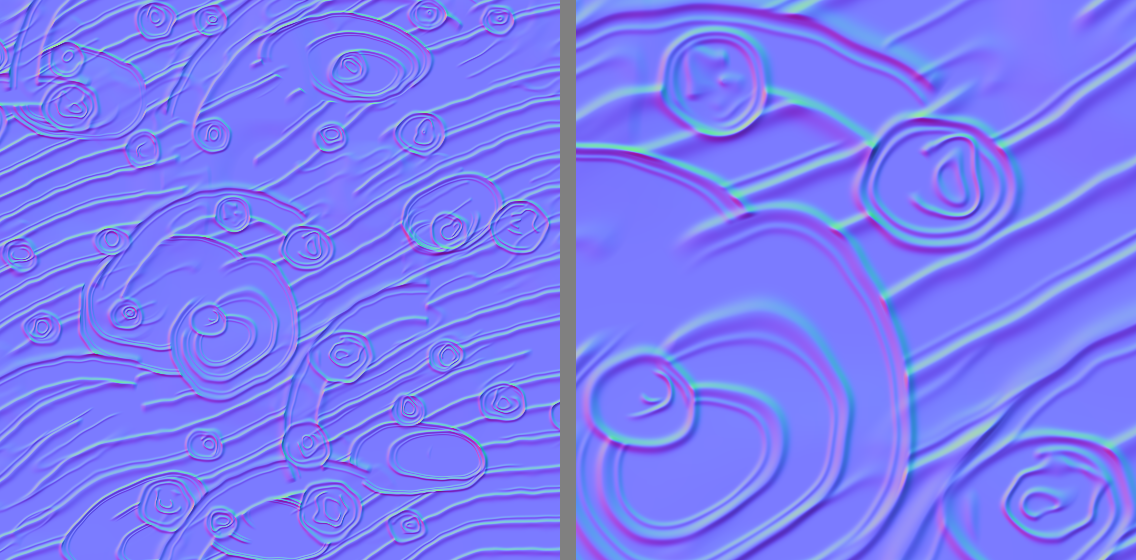
Left: the whole. Right: its middle third, enlarged.
Give the GLSL for this texture map, as a WebGL 2 fragment shader.

```glsl
#version 300 es
precision highp float;
// Normal map of swirling painted strokes, nested crescents, arches and ringed discs.

#define RELIEF 0.0033      // height of a stroke ridge
#define LINE 0.0027        // half width of a stroke ridge
#define STROKE_GAP 0.052   // distance between neighbouring strokes
#define SWIRLS 8
#define ARCHES 7
#define DISC_GRID 6.0      // disc cells across the canvas
#define DISC_SHARE 0.82    // share of cells holding a disc
#define SAMPLE_STEP 0.0009 // spacing of the slope samples
#define SIDE_SLOPE -0.75   // strength of the sideways slope, red facing left
#define EDGE_SHADE 0.42    // loss of blue on steep edges

uniform vec2 u_resolution;
out vec4 fragColor;

float hash(vec2 p) {
    vec3 q = fract(vec3(p.xyx) * 0.1031);
    q += dot(q, q.yzx + 33.33);
    return fract((q.x + q.y) * q.z);
}

vec2 hash2(vec2 p) {
    return vec2(hash(p + 17.3), hash(p + 61.7));
}

float noise(vec2 p) {
    vec2 i = floor(p), f = fract(p);
    f = f * f * (3.0 - 2.0 * f);
    return mix(mix(hash(i), hash(i + vec2(1, 0)), f.x),
               mix(hash(i + vec2(0, 1)), hash(i + 1.0), f.x), f.y);
}

float ridge(float d, float width) {
    return exp(-0.5 * d * d / (width * width));
}

float insideOf(float d) {
    return smoothstep(0.002, -0.002, d);
}

// Long tilted strokes, sharp above and softer below, some with a thin companion
float strokes(vec2 p) {
    float bend = 0.13 * noise(p * 2.3 + 4.0) + 0.035 * noise(p * 6.0);
    float v = (p.y - 0.62 * p.x + 0.20 * p.x * p.x + bend) / STROKE_GAP;
    float id = floor(v);
    float d = (fract(v) - 0.53 - 0.2 * (hash(vec2(id, 3.0)) - 0.5)) * STROKE_GAP;
    float reach = noise(vec2(p.x * 5.0, id * 7.3));
    float present = smoothstep(0.22, 0.27, reach);
    float companion = smoothstep(0.48, 0.55, reach) * ridge(d - 0.0105, 0.6 * LINE);
    return present * ridge(d, d > 0.0 ? LINE : 1.9 * LINE) + 0.3 * companion;
}

// Large tilted ovals holding off-centre rings
float addSwirls(float h, vec2 p) {
    for (int i = 0; i < SWIRLS; i++) {
        vec2 key = vec2(float(i), 9.0);
        vec2 cell = vec2(mod(float(i), 3.0), floor(float(i) / 3.0));
        vec2 center = (cell + 0.1 + 0.8 * hash2(key)) / 3.0;
        float radius = mix(0.09, 0.16, hash(key));
        float tilt = mix(-0.3, 0.8, hash(key + 5.0));
        vec2 q = mat2(cos(tilt), -sin(tilt), sin(tilt), cos(tilt)) * (p - center);
        q.y *= mix(1.1, 1.9, hash(key + 8.0));
        q += 0.05 * (vec2(noise(p * 9.0), noise(p * 9.0 + 30.0)) - 0.5);
        h *= 1.0 - insideOf(length(q) - radius);
        vec2 drift = radius * (hash2(key + 2.0) - 0.5) * 0.5;
        for (float k = 0.0; k < 3.0; k++) {
            float d = length(q - k * drift) - radius * (1.0 - 0.27 * k);
            float present = smoothstep(0.28, 0.36, noise(p * 6.0 + 13.0 * k));
            h += present * ridge(d, d > 0.0 ? LINE : 1.6 * LINE) * (1.0 - 0.12 * k);
            h += 0.3 * present * ridge(d + 0.010, 0.6 * LINE);
        }
    }
    return h;
}

// Smooth curved bands with ridged edges, soft towards the outside
float addArches(float h, vec2 p) {
    for (int i = 0; i < ARCHES; i++) {
        vec2 key = vec2(float(i), 41.0);
        vec2 center = vec2(fract(float(i) * 0.618 + 0.55), (float(i) + hash(key)) / float(ARCHES) - 0.12);
        vec2 q = p - center + 0.04 * (noise(p * 5.0) - 0.5);
        float r = length(q);
        float middle = mix(1.7, 2.7, hash(key + 3.0));
        float span = dot(q / max(r, 0.001), vec2(cos(middle), sin(middle)));
        float window = smoothstep(0.58, 0.61, span);
        float d = r - mix(0.18, 0.34, hash(key + 6.0));
        float halfWidth = mix(0.022, 0.036, hash(key + 7.0));
        float edge = abs(d) - halfWidth;
        h *= 1.0 - window * insideOf(edge);
        h += window * (1.0 * ridge(edge, edge > 0.0 ? 2.2 * LINE : LINE)
           + 0.3 * ridge(d - 0.55 * halfWidth, 0.6 * LINE));
    }
    return h;
}

// Scattered discs with wobbly rings and a scribbled core
float addDiscs(float h, vec2 p) {
    vec2 home = floor(p * DISC_GRID);
    for (int j = 0; j < 9; j++) {
        vec2 cell = home + vec2(j % 3, j / 3) - 1.0;
        if (hash(cell + 70.0) > DISC_SHARE) continue;
        vec2 q = p - (cell + 0.15 + 0.7 * hash2(cell + 80.0)) / DISC_GRID;
        q.y *= mix(0.95, 1.25, hash(cell + 90.0));
        float size = hash(cell + 100.0);
        float radius = mix(0.028, 0.056, size * size);
        float r = length(q) + 0.010 * (noise(p * 38.0) - 0.5);
        h *= 1.0 - insideOf(r - radius);
        h += 0.85 * ridge(r - radius, LINE);
        h += 0.5 * ridge(r - 0.80 * radius, 0.7 * LINE) * smoothstep(0.25, 0.4, noise(p * 22.0));
        float core = length(q - 0.1 * radius) + 0.020 * (noise(p * 55.0) - 0.5);
        h += 0.6 * ridge(core - 0.52 * radius, 0.7 * LINE) * smoothstep(0.3, 0.42, noise(p * 30.0 + 7.0));
        h += 0.5 * ridge(core - 0.24 * radius, 0.6 * LINE) * smoothstep(0.3, 0.42, noise(p * 34.0 + 3.0));
    }
    return h;
}

float height(vec2 p) {
    p += 0.004 * (vec2(noise(p * 42.0), noise(p * 42.0 + 90.0)) - 0.5);
    float h = addDiscs(addArches(addSwirls(strokes(p), p), p), p);
    // Fine scratches and broad paint swells
    vec2 along = vec2(p.x + 0.6 * p.y, p.y - 0.6 * p.x) * vec2(10.0, 32.0);
    float patches = smoothstep(0.5, 0.58, noise(p * 9.0 + 50.0));
    h += 0.35 * patches * ridge(noise(along) - 0.5, 0.06);
    h += 0.8 * smoothstep(0.55, 0.8, noise(p * 6.0 + 20.0));
    return RELIEF * h;
}

void main() {
    vec2 p = gl_FragCoord.xy / min(u_resolution.x, u_resolution.y);
    vec2 e = vec2(SAMPLE_STEP, 0.0);
    vec2 slope = vec2(height(p + e.xy) - height(p - e.xy),
                      height(p + e.yx) - height(p - e.yx)) / (2.0 * SAMPLE_STEP);
    vec3 normal = normalize(vec3(-slope * vec2(SIDE_SLOPE, 1.0) - 0.035, 1.0));
    normal.z -= EDGE_SHADE * dot(normal.xy, normal.xy);
    fragColor = vec4(0.5 + 0.5 * normal, 1.0);
}
```
